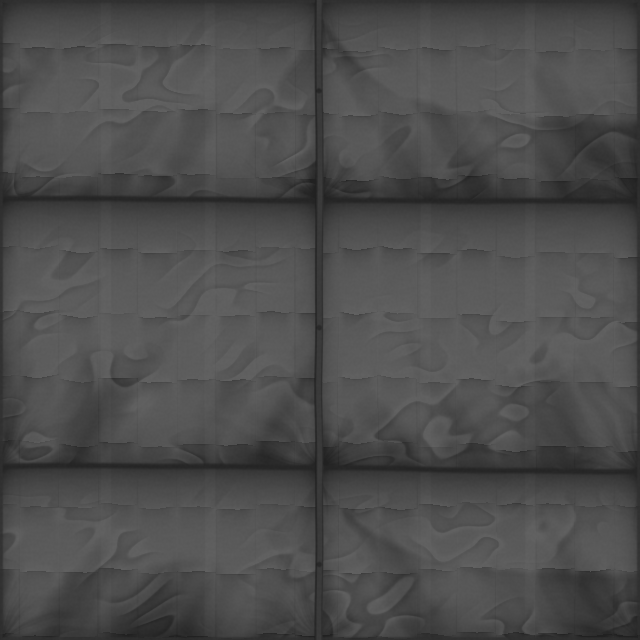
This texture is drawn by a WebGL 1 fragment shader. Its source:

```glsl
precision highp float;
// Grey folded tarpaulin sheets, two across and three down, between dark seams.
uniform vec2 u_resolution;

const float LOW_SEAM = 0.271, HIGH_SEAM = 0.689, MID_SEAM = 0.4985;
const vec2 FOLD_SIZE = vec2(0.0615, 0.101);
const float CLOTH_MAX = 0.364, SEAM_GREY = 0.145, RIM_GREY = 0.19, POLE_GREY = 0.225;

float hash(vec2 p) {
  return fract(sin(dot(p, vec2(127.1, 311.7))) * 43758.55);
}
float corner(vec2 cell, vec2 offset) {
  float angle = 6.2832 * hash(cell);
  return dot(vec2(cos(angle), sin(angle)), offset);
}
float gradientNoise(vec2 p) {
  vec2 i = floor(p), f = fract(p), e = vec2(1.0, 0.0);
  vec2 w = f * f * f * (f * (f * 6.0 - 15.0) + 10.0);
  float low = mix(corner(i, f), corner(i + e.xy, f - e.xy), w.x);
  float high = mix(corner(i + e.yx, f - e.yx), corner(i + e.xx, f - e.xx), w.x);
  return mix(low, high, w.y);
}

// Soft line of half width w around distance 0.
float line(float d, float w, float blur) {
  return 1.0 - smoothstep(w - blur, w + blur, abs(d));
}

// Creases left by folding: shadow below each edge, a pale lip above it.
float foldCreases(vec2 p, float seed) {
  float column = floor(p.x / FOLD_SIZE.x);
  float across = fract(p.x / FOLD_SIZE.x);
  float shift = 0.011 * (hash(vec2(column, seed)) - 0.5) + 0.006 * gradientNoise(vec2(p.x * 28.0, seed));
  float gridY = (p.y + shift) / FOLD_SIZE.y;
  vec2 cell = vec2(column, floor(gridY) + seed * 7.0);
  float strength = 0.25 + 0.75 * hash(cell);
  float lip = hash(cell + vec2(0.0, 1.0));
  float above = fract(gridY) * FOLD_SIZE.y, below = FOLD_SIZE.y - above;
  float window = smoothstep(0.0, 0.2, across) * smoothstep(1.0, 0.7, across);
  float shade = -0.07 * strength * window * exp(-below / 0.016);
  shade -= 0.03 * strength * line(below, 0.0014, 0.0014);
  shade += 0.035 * lip * window * exp(-above / 0.009);
  float side = (abs(across - 0.5) - 0.5) * FOLD_SIZE.x;
  return shade + 0.028 * (lip - 0.75) * line(side, 0.0014, 0.0012);
}

// Small embossed wrinkles, gathered in patches.
float wrinkles(vec2 p, float seed) {
  vec2 q = vec2(p.x + 0.5 * p.y, p.y - 0.4 * p.x);
  float n = gradientNoise(q * vec2(11.0, 24.0) + seed * 3.0 + gradientNoise(p * 9.0));
  float patches = smoothstep(-0.15, 0.3, gradientNoise(p * 8.0 + seed));
  return 1.9 * n * exp(-abs(n) * 18.0) * patches;
}

// Uneven pleats pulled out from one corner of a sheet.
float cornerPleats(vec2 d, float seed) {
  float reach = length(d);
  float angle = atan(d.y, d.x + 0.0001) + 0.25 * gradientNoise(d * 14.0 + seed);
  float ripple = gradientNoise(vec2(angle * 4.5 + seed * 5.0, reach * 7.0));
  ripple += 0.3 * gradientNoise(vec2(angle * 15.0 + seed, reach * 16.0));
  return 0.1 * ripple * exp(-reach / 0.11) * smoothstep(0.0, 0.05, reach);
}

// Broad slack folds, slanting up to the right.
float slantedFolds(vec2 p, float seed) {
  vec2 q = vec2(dot(p, vec2(0.87, -0.5)), dot(p, vec2(0.5, 0.87)));
  float broad = gradientNoise(q * vec2(13.0, 3.5) + seed * 9.0);
  float fine = gradientNoise(q * vec2(48.0, 9.0) + seed * 4.0);
  return 0.13 * broad + 0.025 * fine;
}

// Shadow beneath a sagging edge that drops from the upper left.
float drapeShadow(vec2 uv) {
  float below = 0.42 + 0.55 * exp(-uv.x * 5.0) - uv.y;
  return smoothstep(0.0, 0.07, below) * exp(-max(below, 0.0) * 3.5);
}

float sheet(vec2 p, vec2 size, vec2 id) {
  float seed = id.x * 3.0 + id.y + 1.0;
  vec2 uv = p / size, far = size - p;
  vec2 slant = vec2(mix(p.x, far.x, id.x), p.y);
  vec2 drape = vec2(mix(1.0 - uv.x, uv.x, id.x), uv.y);
  float slack = smoothstep(1.0, 0.55, uv.y);
  float grey = 0.395 - 0.06 * smoothstep(0.6, 0.05, uv.y);
  grey += slantedFolds(slant, seed) * slack;
  grey -= mix(0.012, mix(0.035, 0.085, id.x), abs(id.y - 1.0)) * drapeShadow(drape);
  for (int i = 0; i < 4; i++) {
    float k = float(i);
    vec2 end = vec2(mod(k, 2.0), floor(k / 2.0));
    grey += cornerPleats(abs(p - end * size), seed + k);
  }
  // Folds and two pale woven bands, then the darkened border.
  float band = (abs(uv.x - 0.495) - 0.163) * size.x;
  float foldStart = id.y < 0.5 ? 0.094 : 0.065;
  grey = min(grey, CLOTH_MAX) + 0.014 * line(band, 0.008, 0.0015);
  grey += foldCreases(p + vec2(0.031, foldStart), seed) * smoothstep(1.0, 0.8, uv.y);
  grey += wrinkles(p, seed) * slack;
  grey -= 0.175 * exp(-far.y / 0.04) + 0.125 * exp(-p.y / 0.038);
  return grey - 0.095 * (exp(-p.x / 0.015) + exp(-far.x / 0.015));
}

void main() {
  vec2 p = gl_FragCoord.xy / u_resolution;
  float blur = max(0.0008, 0.7 / u_resolution.y);
  float sag = 0.003 * gradientNoise(vec2(p.x * 7.0, 2.5));
  float low = LOW_SEAM + sag - 0.008 * smoothstep(0.4, 1.0, p.x);
  float high = HIGH_SEAM + sag - 0.003 * p.x;
  float mid = MID_SEAM + 0.002 * gradientNoise(vec2(p.y * 9.0, 5.5));
  vec2 id = vec2(step(mid, p.x), step(low, p.y) + step(high, p.y));
  float bottom = id.y < 0.5 ? 0.0 : (id.y < 1.5 ? low : high);
  float top = id.y < 0.5 ? low : (id.y < 1.5 ? high : 1.0);
  vec2 size = vec2(mix(mid, 1.0 - mid, id.x), top - bottom);
  float grey = min(sheet(p - vec2(id.x * mid, bottom), size, id), 0.375);
  // Horizontal seams and the outer rim.
  float seamY = min(abs(p.y - low), abs(p.y - high));
  grey = mix(grey, SEAM_GREY, 0.9 * line(seamY, 0.004, 0.003));
  vec2 rim = min(p, 1.0 - p);
  grey = mix(grey, RIM_GREY, 0.8 * line(min(rim.x, rim.y), 0.0045, 0.002));
  // Upright pole, darkest along its left side, with evenly spaced ties.
  float pole = p.x - mid;
  grey = mix(grey, POLE_GREY, line(pole, 0.006, 0.0015));
  grey -= 0.065 * line(pole + 0.005, 0.0016, blur) + 0.04 * line(pole - 0.005, 0.001, blur);
  float tie = (fract((p.y - 0.488) / 0.37 + 0.5) - 0.5) * 0.37;
  grey -= 0.07 * line(length(vec2(pole, tie)), 0.004, 0.002);
  // Fine cloth grain.
  grey += 0.01 * gradientNoise(p * 230.0) + 0.007 * gradientNoise(p * vec2(40.0, 130.0));
  gl_FragColor = vec4(vec3(clamp(grey, 0.13, 0.38)), 1.0);
}
```
